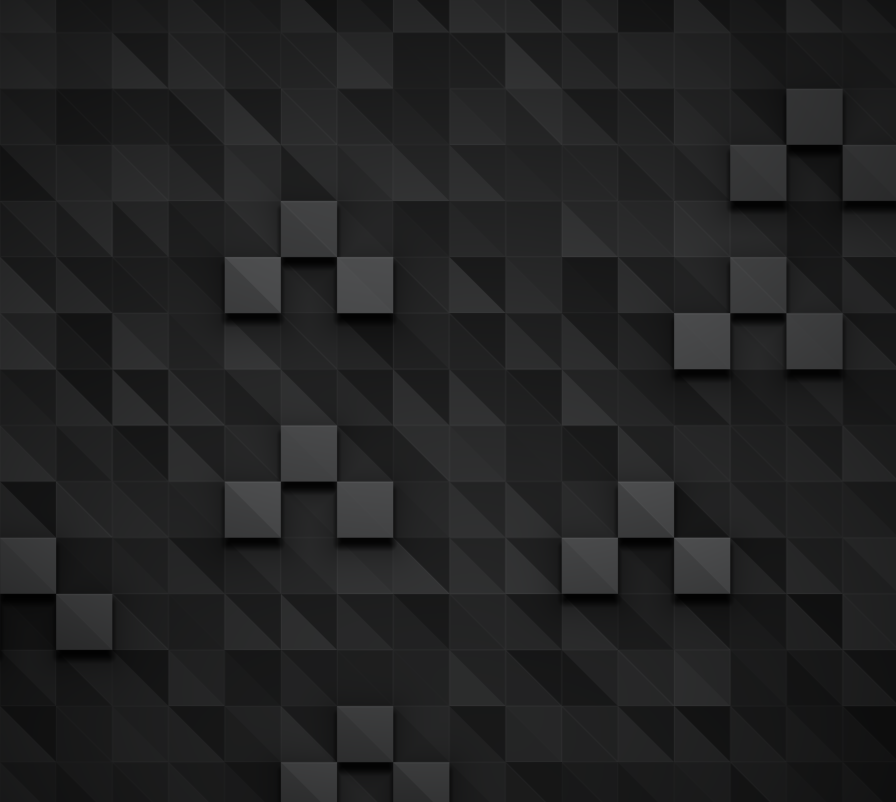
This background is drawn by a Shadertoy shader. Its source:

```glsl
// Dark wall of square tiles split into triangles, with raised trios casting soft shadows.

const vec2 GRID = vec2(15.95, 14.29);   // tiles across and down
const float ROW_SHIFT = 0.42;           // part of the first row that is cut off
const vec3 TINT = vec3(0.99, 1.0, 1.015);
const int TRIOS = 7;
const vec2 APEX[TRIOS] = vec2[TRIOS](   // column and row of each trio's top tile
    vec2(14, 2), vec2(5, 4), vec2(13, 5), vec2(5, 8),
    vec2(11, 9), vec2(0, 10), vec2(6, 13));

float hash(vec2 p) {
    vec3 q = fract(vec3(p.xyx) * 0.1031);
    q += dot(q, q.yzx + 33.33);
    return fract((q.x + q.y) * q.z);
}

float boxDistance(vec2 p, vec2 halfSize) {
    vec2 d = abs(p) - halfSize;
    return length(max(d, 0.0)) + min(max(d.x, d.y), 0.0);
}

float stroke(float dist, float width, float aa) {
    return 1.0 - smoothstep(width * 0.5 - aa * 0.5, width * 0.5 + aa * 0.5, abs(dist));
}

// x: coverage by raised tiles, y: shadow strength
vec2 raisedTiles(vec2 p, float aa) {
    vec2 result = vec2(0.0);
    for (int i = 0; i < TRIOS; i++) {
        for (int k = -1; k <= 1; k++) {
            vec2 center = APEX[i] + vec2(k, abs(k)) + 0.5;
            float cover = 1.0 - smoothstep(-aa * 0.5, aa * 0.5, boxDistance(p - center, vec2(0.5)));
            float drop = boxDistance(p - center - vec2(0.0, 0.14), vec2(0.43, 0.46));
            float shade = 0.92 * (1.0 - smoothstep(-0.04, 0.24, drop));
            float halo = 0.35 * exp(-3.5 * max(drop, 0.0));
            result = max(result, vec2(cover, max(shade, halo)));
        }
    }
    return result;
}

// Tone of a flat tile: two triangles with their own shade and slight gradient
float flatTone(vec2 cell, vec2 f, float upper) {
    float tileTone = hash(cell + 3.7) - 0.5;
    float lowTone = hash(cell + 41.3) - 0.4;
    float highTone = hash(cell + 87.9) - 0.6;
    float tone = 1.0 + 0.3 * tileTone + 0.5 * mix(lowTone, highTone, upper);
    return 0.146 * (tone + 0.1 * (f.y - 0.5));
}

// Tone of a raised tile: its upper right half usually catches more light
float raisedTone(vec2 cell, vec2 f, float upper) {
    float tone = 0.225 + 0.055 * hash(cell + 12.1);
    float contrast = 0.06 * hash(cell + 65.4) - 0.01;
    return tone + contrast * (upper - 0.3) + 0.025 * (0.5 - f.y);
}

float wall(vec2 p, float aa) {
    vec2 cell = floor(p);
    vec2 f = p - cell;
    float diagonal = (f.x - f.y) * 0.7071;
    float upper = smoothstep(-aa * 0.5, aa * 0.5, diagonal);
    vec2 raised = raisedTiles(p, aa);

    // Thin bright seams, uneven from tile to tile
    vec2 edge = min(f, 1.0 - f);
    float seam = stroke(min(edge.x, edge.y), 0.03, aa) * (0.008 + 0.022 * hash(cell + 21.0));
    float crease = stroke(diagonal, 0.025, aa) * 0.035 * pow(hash(cell + 54.0), 2.0);

    float ground = (flatTone(cell, f, upper) + seam + crease) * (1.0 - raised.y);
    float top = raisedTone(cell, f, upper) + 0.6 * crease;
    top += 0.03 * stroke(f.y, 0.05, aa);
    return mix(ground, top, raised.x);
}

void mainImage(out vec4 fragColor, in vec2 fragCoord) {
    float aa = GRID.x / iResolution.x;
    float tone = 0.0;

    // Average four samples to smooth the tile borders
    for (int i = 0; i < 4; i++) {
        vec2 offset = vec2(i % 2, i / 2) * 0.5 - 0.25;
        vec2 uv = (fragCoord + offset) / iResolution.xy;
        vec2 p = vec2(uv.x, 1.0 - uv.y) * GRID + vec2(0.0, ROW_SHIFT);
        tone += 0.25 * wall(p, aa);
    }

    // Light falls off from a point a little above the middle
    vec2 q = fragCoord / iResolution.xy - vec2(0.5, 0.54);
    float light = max(1.1 - 1.2 * dot(q, q), 0.3);
    fragColor = vec4(tone * light * TINT, 1.0);
}
```
